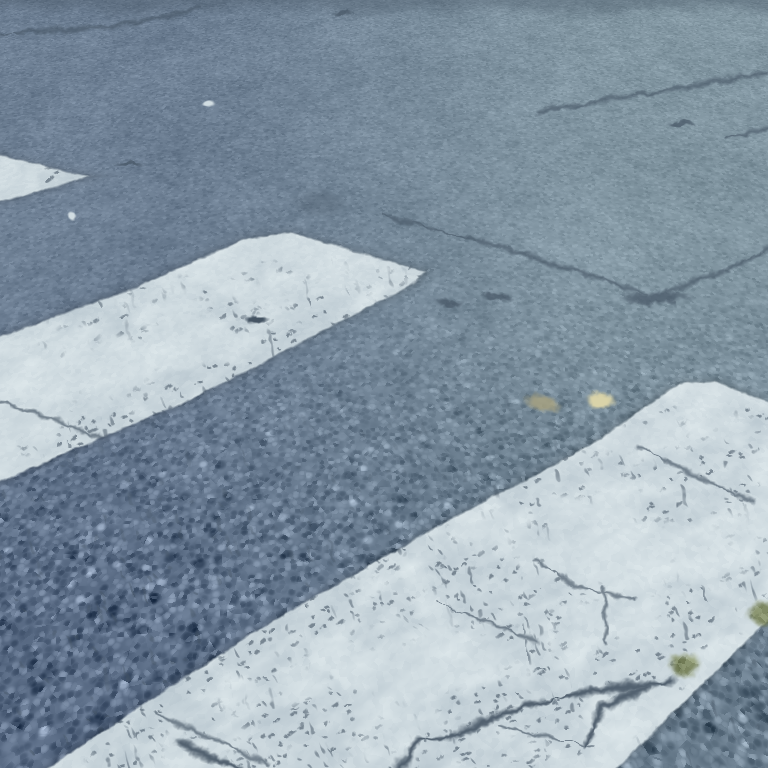
Reproduce this texture procedurally as a Shadertoy shader.

```glsl
const vec3 ROAD_FAR_LEFT = vec3(.43, .50, .58);
const vec3 ROAD_FAR_RIGHT = vec3(.51, .59, .635);
const vec3 ROAD_NEAR_LEFT = vec3(.375, .445, .545);
const vec3 ROAD_NEAR_RIGHT = vec3(.42, .495, .56);
const vec3 PAINT = vec3(.82, .865, .885);
const vec3 PAINT_WORN = vec3(.68, .74, .78);
const vec3 CRACK = vec3(.27, .33, .39);
const vec3 LEAF = vec3(.72, .70, .56);
const vec3 MOSS = vec3(.42, .46, .26);
const float HORIZON = 1.6;
const float GRAIN_SCALE = 165.;
const float EDGE_WOBBLE = .0024;
// Outlines of the painted bars
const vec2 MID_BAR[9] = vec2[9](vec2(-.1, .53), vec2(0, .561), vec2(.169, .622),
  vec2(.319, .688), vec2(.378, .697), vec2(.554, .646), vec2(.54, .631), vec2(.26, .486), vec2(-.1, .33));
const vec2 NEAR_BAR[9] = vec2[9](vec2(-.09, -.1), vec2(.325, .173), vec2(.573, .316),
  vec2(.768, .42), vec2(.885, .501), vec2(.931, .503), vec2(1.1, .44), vec2(1.1, .29), vec2(.7, -.1));
// Crack segments: start in xy, end in zw
const vec4 DEEP_CRACKS[8] = vec4[8](
  vec4(.522, 0, .545, .035), vec4(.545, .035, .585, .04), vec4(.585, .04, .65, .068),
  vec4(.65, .068, .755, .1), vec4(.755, .1, .875, .112), vec4(.76, .03, .785, .08),
  vec4(.785, .08, .84, .107), vec4(.235, .032, .31, 0));
const vec4 FINE_CRACKS[8] = vec4[8](
  vec4(.205, .07, .35, .005), vec4(.57, .215, .7, .163), vec4(.695, .27, .75, .235),
  vec4(.75, .235, .83, .218), vec4(.785, .235, .79, .16), vec4(.83, .42, .98, .345),
  vec4(0, .478, .165, .42), vec4(.65, .055, .77, .028));
const vec4 ROAD_CRACKS[8] = vec4[8](
  vec4(.5, .72, .66, .675), vec4(.66, .675, .88, .605), vec4(.86, .615, .93, .64),
  vec4(.93, .64, 1, .675), vec4(.945, .82, 1, .835), vec4(.7, .855, 1, .905),
  vec4(0, .955, .15, .965), vec4(.15, .965, .26, .99));
// Stains: centre in xy, radius in zw
const vec4 STAINS[6] = vec4[6](
  vec4(.855, .612, .045, .009), vec4(.586, .605, .019, .006), vec4(.646, .612, .017, .006),
  vec4(.447, .985, .017, .004), vec4(.885, .841, .018, .004), vec4(.168, .788, .018, .003));

vec2 hash2(vec2 p) {
  vec3 q = fract(p.xyx * vec3(.1031, .1030, .0973));
  q += dot(q, q.yzx + 33.33);
  return fract((q.xx + q.yz) * q.zy);
}
// Cellular noise: nearest distance and that cell's random value
vec2 cells(vec2 p) {
  vec2 best = vec2(9, 0);
  for (int k = 0; k < 9; k++) {
    vec2 cell = floor(p) + vec2(k % 3 - 1, k / 3 - 1);
    float d = length(cell + hash2(cell) - p);
    if (d < best.x) best = vec2(d, hash2(cell + 71.).x);
  }
  return best;
}
// Layered sines, about -1 to 1
float waves(vec2 p) {
  float sum = 0., amp = .5;
  for (int i = 0; i < 4; i++, amp *= .6) {
    sum += amp * sin(p.x + 1.7 * sin(p.y)) * cos(p.y + 1.3 * sin(p.x * .8));
    p = mat2(1.5, 1.2, -1.2, 1.5) * p + 2.3;
  }
  return sum;
}
float segment(vec2 p, vec2 a, vec2 b) {
  vec2 e = b - a, w = p - a;
  return length(w - e * clamp(dot(w, e) / dot(e, e), 0., 1.));
}
float polygon(vec2 p, vec2 v[9]) {
  float d = 9., side = 1.;
  for (int i = 0; i < 9; i++) {
    vec2 a = v[i], b = v[(i + 8) % 9], e = b - a, w = p - a;
    d = min(d, segment(p, a, b));
    bvec3 c = bvec3(p.y >= a.y, p.y < b.y, e.x * w.y > e.y * w.x);
    if (all(c) || !any(c)) side = -side;
  }
  return side * d;
}
// Lines of uneven width that thin out in places
float cracks(vec2 p, vec4 s[8], float width) {
  float d = 9.;
  for (int i = 0; i < 8; i++) d = min(d, segment(p, s[i].xy, s[i].zw));
  return 1. - smoothstep(0., max(width * (1. + 1.3 * waves(p * 38.)), .0008), d);
}
float spot(vec2 p, vec4 s) {
  return 1. - smoothstep(.5, 1.25, length((p - s.xy) / s.zw));
}
// Keeps the rarest cells as soft dots
float dots(vec2 cell, float rarity, float size) {
  return smoothstep(rarity, rarity + .04, cell.y) * (1. - smoothstep(size * .3, size, cell.x));
}

void mainImage(out vec4 fragColor, in vec2 fragCoord) {
  vec2 uv = fragCoord / iResolution.xy;
  float soft = max(.002, 1. / iResolution.y);
  vec2 ground = vec2(uv.x - .5, 1.5) / (HORIZON - uv.y);
  vec2 wobble = EDGE_WOBBLE * vec2(waves(uv * 75.), waves(uv.yx * 75. + 9.));
  vec2 p = uv + wobble, bent = p + wobble;
  // Asphalt: broad tone, mottling, stones coarser nearby
  float near = 1. - smoothstep(.15, .7, uv.y);
  vec3 road = mix(mix(ROAD_FAR_LEFT, ROAD_FAR_RIGHT, smoothstep(.15, .9, uv.x)),
    mix(ROAD_NEAR_LEFT, ROAD_NEAR_RIGHT, smoothstep(.1, .8, uv.x)), near);
  road += .03 * waves(ground * vec2(9, 7)) + .025 * waves(ground * 38.);
  vec2 fine = cells(ground * GRAIN_SCALE), coarse = cells(ground * GRAIN_SCALE * .5 + 20.);
  float grain = (fine.y - .5) * (1. - smoothstep(.2, .85, fine.x)) + .5 * (coarse.y - .5) * (1. - smoothstep(.2, .8, coarse.x));
  road += grain * mix(.09, .27, near);
  road += near * (.25 * dots(coarse, .94, .5) - .14 * dots(vec2(coarse.x, fract(coarse.y * 7.)), .84, .7));
  // Road cracks, stains and pale flecks
  vec2 along = vec2(uv.x + uv.y * .6, uv.y - uv.x * .6);
  vec2 scratch = cells(along * vec2(95, 40) + 1.5 * waves(uv * 28.));
  float dirt = .35 * smoothstep(.975, 1., uv.y + .012 * waves(uv * 22.));
  dirt = max(dirt, .6 * cracks(bent, ROAD_CRACKS, .005));
  dirt = max(dirt, .25 * spot(p, vec4(.415, .735, .035, .018)));
  dirt = max(dirt, .4 * near * dots(scratch, .86, .4));
  for (int i = 0; i < 6; i++) dirt = max(dirt, .7 * spot(bent + wobble, STAINS[i]));
  road = mix(road, CRACK, dirt);
  road = mix(road, PAINT, spot(p, vec4(.271, .865, .008, .004)) + spot(p, vec4(.094, .719, .005, .005)));
  // Painted bars with worn areas, pits and scratches
  float farBar = max(p.y - .798 + .243 * p.x, .737 + .287 * p.x - p.y);
  float bars = min(farBar, min(polygon(p, MID_BAR), polygon(p, NEAR_BAR)));
  float wear = smoothstep(-.05, .4, waves(uv * vec2(13, 17) + 1.));
  vec3 paint = mix(PAINT, PAINT_WORN, .3 * wear + .3 * waves(along * vec2(22, 45)) + .2 * (fine.y - .5));
  vec2 pit = cells(uv * vec2(95, 125) + .6 * waves(uv * 110.));
  float marks = max(.6 * dots(pit, .8, .45), .5 * dots(scratch, .78, .35)) * wear;
  marks = max(marks, .65 * cracks(bent, FINE_CRACKS, .004));
  marks = max(marks, .9 * cracks(bent, DEEP_CRACKS, .008));
  marks = max(marks, spot(bent, vec4(.333, .583, .017, .005)));
  paint = mix(paint, CRACK, marks);
  road *= 1. - .16 * exp(-max(bars, 0.) / .005);
  vec3 color = mix(road, paint, 1. - smoothstep(-soft, soft, bars));
  // Fallen leaves and moss
  color = mix(color, LEAF * .9, .85 * spot(bent, vec4(.707 - .7 * (uv.y - .475), .475, .021, .012)));
  color = mix(color, LEAF * 1.18, spot(bent, vec4(.781, .479, .018, .01)));
  float moss = spot(bent, vec4(.892, .134, .021, .017)) + spot(bent, vec4(.995, .2, .02, .016));
  fragColor = vec4(clamp(mix(color, MOSS + .25 * (fine.y - .5), .75 * moss), 0., 1.), 1.);
}
```
